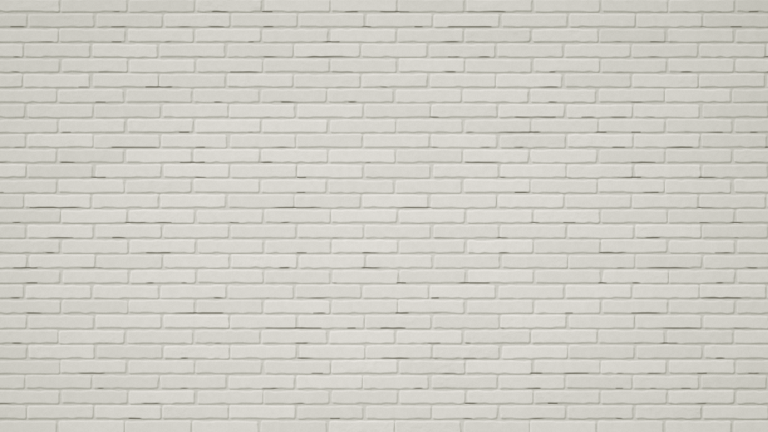
Reproduce this texture procedurally as a Shadertoy shader.

```glsl
#define COLUMNS 11.38
#define ROWS 28.67
#define BRICK_ASPECT 4.48
#define JOINT 0.17
#define CORNER 0.13
#define BEVEL 0.07
#define ROUGHNESS 0.22
#define SHADOW_DEPTH 0.50
#define HIGHLIGHT 0.20
#define GAP_AMOUNT 0.10
#define VIGNETTE 0.25

const vec3 SHADOW_PAINT = vec3(0.61, 0.61, 0.56);
const vec3 LIGHT_PAINT = vec3(0.90, 0.89, 0.87);
const vec3 GAP_COLOR = vec3(0.40, 0.39, 0.34);

float hash(vec2 p) {
    vec3 q = fract(vec3(p.xyx) * 0.1031);
    q += dot(q, q.yzx + 33.33);
    return fract((q.x + q.y) * q.z);
}

float noise(vec2 p) {
    vec2 i = floor(p), f = fract(p);
    f = f * f * (3.0 - 2.0 * f);
    return mix(mix(hash(i), hash(i + vec2(1, 0)), f.x),
               mix(hash(i + vec2(0, 1)), hash(i + vec2(1, 1)), f.x), f.y);
}

float fbm(vec2 p) {
    float sum = 0.0, amplitude = 0.5;
    for (int i = 0; i < 3; i++) {
        sum += amplitude * noise(p);
        p = p * 2.03 + 17.1;
        amplitude *= 0.5;
    }
    return sum;
}

// Running bond: p is measured in row heights, y pointing up
vec2 brickId(vec2 p) {
    float row = floor(p.y);
    float shift = 0.12 + 0.5 * mod(row + 1.0, 2.0) + 0.07 * (hash(vec2(row, 7.0)) - 0.5);
    return vec2(floor(p.x / BRICK_ASPECT + shift) - shift, row);
}

// Stable per-brick random value
float brickRandom(vec2 id, float seed) {
    return hash(vec2(floor(id.x * 2.0 + 0.5), id.y) + seed);
}

// Signed distance to a worn, slightly irregular brick
float brickDistance(vec2 p, vec2 id) {
    vec2 local = p - (id + 0.5) * vec2(BRICK_ASPECT, 1.0);
    vec2 jitter = vec2(brickRandom(id, 11.0), brickRandom(id, 23.0)) - 0.5;
    local -= jitter * vec2(0.10, 0.04);
    local.y -= local.x * 0.015 * (brickRandom(id, 31.0) - 0.5);
    vec2 halfSize = 0.5 * (vec2(BRICK_ASPECT, 1.0) - JOINT);
    vec2 q = abs(local) - halfSize + CORNER;
    float d = length(max(q, 0.0)) + min(max(q.x, q.y), 0.0) - CORNER;
    return d + 0.08 * (noise(p * 2.3) - 0.5);
}

// Painted relief: raised faces, lumpy joints and rough patches
float relief(vec2 p, float blur) {
    vec2 id = brickId(p);
    float face = smoothstep(BEVEL + blur, -BEVEL - blur, brickDistance(p, id));
    float wear = mix(0.3, 1.6, pow(brickRandom(id, 47.0), 3.0));
    wear *= 0.5 + smoothstep(0.35, 0.65, noise(p * 0.7));
    return face + ROUGHNESS * mix(1.3, wear, face) * fbm(p * vec2(2.5, 3.5));
}

void mainImage(out vec4 fragColor, in vec2 fragCoord) {
    vec2 uv = fragCoord / iResolution.xy;
    vec2 p = vec2(uv.x * COLUMNS * BRICK_ASPECT, (uv.y - 1.0) * ROWS - 0.17);
    float pixel = ROWS / iResolution.y;
    float blur = 0.25 * pixel;
    vec2 id = brickId(p);
    float d = brickDistance(p, id);
    float face = smoothstep(BEVEL + blur, -BEVEL - blur, d);

    // Light falls from the upper left
    float slope = relief(p, blur) - relief(p + vec2(-0.05, 0.10), blur);
    float tone = mix(0.66, 0.80, face);
    tone += face * 0.09 * (brickRandom(id, 59.0) - 0.5);
    tone += slope * (slope > 0.0 ? HIGHLIGHT : SHADOW_DEPTH);
    tone += 0.08 * (fbm(p * 3.1) - 0.44) + 0.04 * (hash(floor(p * 12.0)) - 0.5);

    // Broad falloff toward the sides and corners
    vec2 c = (uv - vec2(0.47, 0.43)) * vec2(1.5, 1.2);
    tone += 0.04 - VIGNETTE * dot(c, c);
    vec3 color = mix(SHADOW_PAINT, LIGHT_PAINT, clamp(tone, -0.2, 1.12));

    // Occasional dark openings below the bricks
    float below = (id.y + 0.5 * JOINT - 0.02) - p.y;
    float line = smoothstep(0.06 + pixel * 0.5, 0.0, abs(below));
    float opening = smoothstep(1.0 - GAP_AMOUNT * 2.4, 1.0 - GAP_AMOUNT,
                               noise(vec2(p.x * 0.9, id.y * 5.0)));
    color = mix(color, GAP_COLOR, 0.75 * line * opening * (1.0 - 0.6 * face));

    fragColor = vec4(color, 1.0);
}
```
